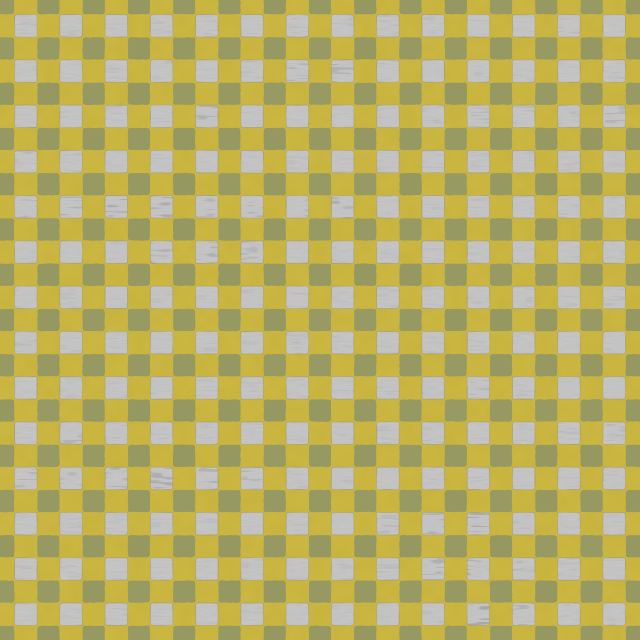
Give the GLSL for this pattern, as a Shadertoy shader.

```glsl
// Yellow gingham check with rounded sage and brushed pale grey squares

float hash(vec2 p) {
    vec3 h = fract(vec3(p.xyx) * 0.1031);
    h += dot(h, h.yzx + 33.33);
    return fract((h.x + h.y) * h.z);
}

float noise(vec2 p) {
    vec2 i = floor(p), f = fract(p);
    f = f * f * (3.0 - 2.0 * f);
    return mix(mix(hash(i), hash(i + vec2(1, 0)), f.x),
               mix(hash(i + vec2(0, 1)), hash(i + vec2(1, 1)), f.x), f.y);
}

float roundedBox(vec2 p, float halfSize, float radius) {
    vec2 q = abs(p) - halfSize + radius;
    return length(max(q, 0.0)) + min(max(q.x, q.y), 0.0) - radius;
}

void mainImage(out vec4 fragColor, in vec2 fragCoord) {
    // One unit is one square; a full repeat is two units
    float scale = 28.28 / iResolution.y;
    vec2 p = (fragCoord - 0.5 * iResolution.xy) * scale;
    vec2 seed = p + 64.0;
    float aa = 0.6 * scale;

    // Slightly ragged square edges
    float ragged = 0.03 * (noise(seed * 7.0) - 0.5);
    vec2 sageId = round(p * 0.5);
    vec2 paleId = round((p - 1.0) * 0.5);
    float sageDist = roundedBox(p - 2.0 * sageId, 0.488, 0.11) + ragged;
    float paleDist = roundedBox(p - 1.0 - 2.0 * paleId, 0.495, 0.09) + 0.5 * ragged;

    // Yellow ground with faint mottling
    vec3 color = vec3(0.787, 0.71, 0.25) + 0.014 * (noise(seed * 2.5) - 0.5);

    // Sage squares
    vec3 sage = vec3(0.59, 0.60, 0.385) + 0.01 * (hash(sageId + 40.0) - 0.5);
    color = mix(color, sage, 1.0 - smoothstep(-aa, aa, sageDist));

    // Pale squares: horizontal brushing, heavier in occasional runs of tiles
    float wear = smoothstep(0.6, 0.9, noise((paleId + 40.0) * vec2(0.35, 0.97)));
    wear = mix(0.18, 0.8, wear) * (0.6 + 0.4 * hash(paleId + 80.0));
    float streak = noise(seed * vec2(1.7, 13.0) + 9.0 * hash(paleId + 20.0));
    float grain = noise(seed * vec2(3.0, 21.0)) - 0.5;
    vec3 pale = vec3(0.765) + 0.018 * grain;
    pale -= 0.15 * wear * smoothstep(0.6, 0.9, streak);
    color = mix(color, pale, 1.0 - smoothstep(-aa, aa, paleDist));

    // Thin, uneven dark rim around the pale squares
    float rim = 1.0 - smoothstep(0.0, 0.02 + aa, abs(paleDist));
    color = mix(color, vec3(0.60, 0.55, 0.43), rim * (0.15 + 0.4 * noise(seed * 2.3)));

    fragColor = vec4(color, 1.0);
}
```
